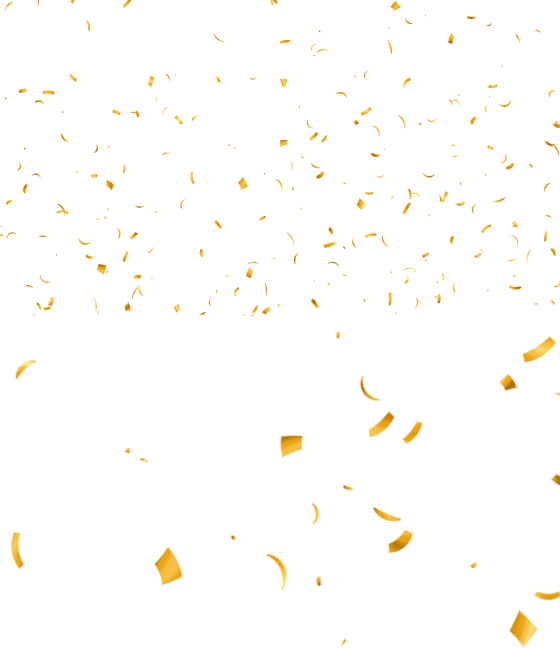
Top, the full canvas; bottom, a detail of the centre.
This pattern is drawn by a WebGL 1 fragment shader. Its source:

```glsl
precision highp float;

uniform vec2 u_resolution;

const float TAU = 6.2831853;
const vec3 PAPER = vec3(1.0);
const vec3 BRONZE = vec3(0.66, 0.43, 0.04);
const vec3 GOLD = vec3(0.92, 0.64, 0.08);
const vec3 AMBER = vec3(0.97, 0.75, 0.26);
const vec3 GLINT = vec3(1.0, 0.91, 0.58);

// Four random values per cell and seed
vec4 hash4(vec2 cell, float seed) {
  vec4 h = fract(vec4(cell.xyx, cell.y + seed) * vec4(0.1031, 0.1030, 0.0973, 0.1099) + seed * 0.137);
  h += dot(h, h.wzxy + 33.33);
  return fract((h.xxyz + h.yzzw) * h.zywx);
}

float valueNoise(vec2 p, float seed) {
  vec2 i = floor(p);
  vec2 f = fract(p);
  f = f * f * (3.0 - 2.0 * f);
  float low = mix(hash4(i, seed).x, hash4(i + vec2(1.0, 0.0), seed).x, f.x);
  float high = mix(hash4(i + vec2(0.0, 1.0), seed).x, hash4(i + 1.0, seed).x, f.x);
  return mix(low, high, f.y);
}

vec2 rotate(vec2 p, float angle) {
  float c = cos(angle);
  float s = sin(angle);
  return vec2(c * p.x - s * p.y, s * p.x + c * p.y);
}

// Coordinates along and across an arc that passes through the origin
vec2 arcCoords(vec2 p, float radius) {
  vec2 v = p + vec2(0.0, radius);
  return vec2(atan(v.x, v.y) * radius, length(v) - radius);
}

// Signed distance to a strip whose width shrinks toward its ends
float stripDistance(vec2 q, vec2 halfSize, float taper) {
  float t = clamp(q.x / halfSize.x, -1.0, 1.0);
  float halfWidth = halfSize.y * (1.0 - taper * t * t);
  return max(abs(q.x) - halfSize.x, abs(q.y) - halfWidth);
}

// Metallic shading that runs along the foil
vec3 foilColor(vec2 t, float phase, float tone) {
  float wave = 0.5 + 0.5 * sin(t.x * 1.9 + t.y * 0.5 + phase * TAU);
  float light = wave * 0.75 + tone * 0.3;
  vec3 color = mix(BRONZE, GOLD, smoothstep(0.0, 0.38, light));
  color = mix(color, AMBER, smoothstep(0.5, 0.85, light));
  return mix(color, GLINT, smoothstep(0.88, 1.05, light));
}

// More pieces near the bottom, gathered in loose groups
float density(vec2 p, float seed) {
  return mix(1.4, 0.5, smoothstep(0.1, 0.95, p.y)) * mix(0.55, 1.4, valueNoise(p * 4.0, seed));
}

// Scatter one kind of piece; ranges hold the least and greatest half sizes
vec3 scatter(vec3 color, vec2 p, float cellSize, float chance, vec2 lengths, vec2 widths,
             vec2 bends, float taper, float seed) {
  float soft = max(0.7 / u_resolution.y, 0.0012);
  vec2 home = floor(p / cellSize);
  for (int y = -1; y <= 1; y++) {
    for (int x = -1; x <= 1; x++) {
      vec2 cell = home + vec2(float(x), float(y));
      vec4 place = hash4(cell + 17.0, seed);
      vec4 form = hash4(cell + 61.0, seed + 5.3);
      vec4 finish = hash4(cell + 113.0, seed + 9.7);
      vec2 center = (cell + place.xy) * cellSize;
      vec2 halfSize = vec2(mix(lengths.x, lengths.y, form.x), mix(widths.x, widths.y, form.y));
      float bend = mix(bends.x, bends.y, form.z);
      vec2 q = arcCoords(rotate(p - center, place.z * TAU), halfSize.x / bend);
      q.x += q.y * (form.w - 0.5) * 0.7;
      float d = stripDistance(q, halfSize, taper);
      float present = step(place.w, chance * density(center, seed));
      float cover = (1.0 - smoothstep(-soft, soft, d)) * present;
      color = mix(color, foilColor(q / halfSize, finish.x, finish.y), cover);
    }
  }
  return color;
}

void main() {
  vec2 p = gl_FragCoord.xy / u_resolution.y;
  vec3 color = PAPER;

  // Specks, thin curls, ribbons and flat squares
  color = scatter(color, p, 0.105, 0.38, vec2(0.002, 0.005), vec2(0.001, 0.0025),
                  vec2(0.1, 0.5), 0.3, 3.1);
  color = scatter(color, p, 0.110, 0.62, vec2(0.009, 0.024), vec2(0.0015, 0.0032),
                  vec2(0.25, 1.15), 0.75, 11.4);
  color = scatter(color, p, 0.125, 0.46, vec2(0.009, 0.020), vec2(0.0030, 0.0060),
                  vec2(0.08, 0.75), 0.2, 23.8);
  color = scatter(color, p, 0.165, 0.34, vec2(0.007, 0.015), vec2(0.0060, 0.0125),
                  vec2(0.05, 0.35), 0.0, 37.2);

  gl_FragColor = vec4(color, 1.0);
}
```
